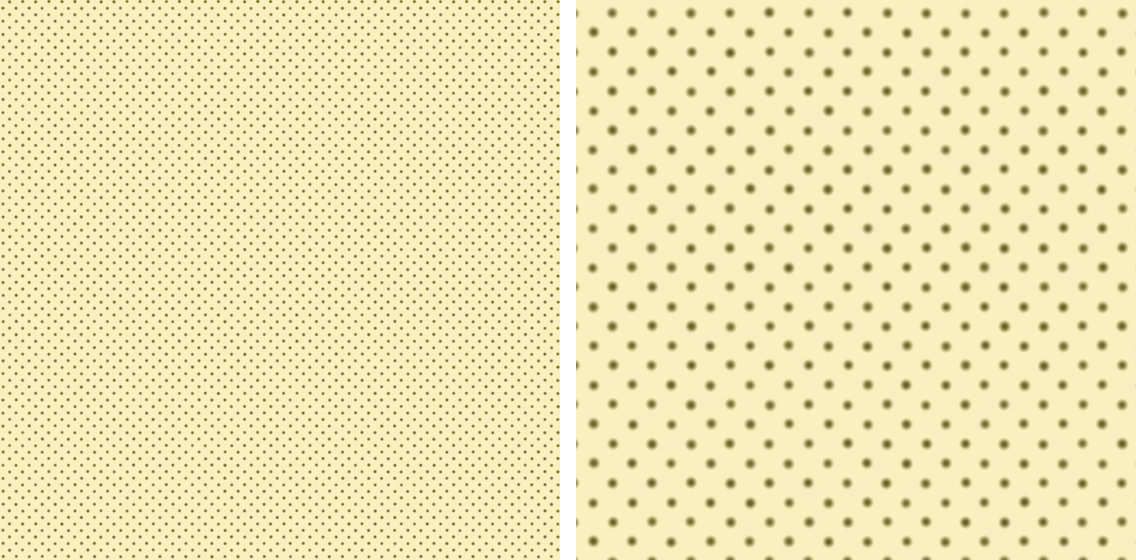
Left: the whole. Right: its middle third, enlarged.
This pattern is drawn by a Shadertoy shader. Its source:

```glsl
// Fine olive pin dots on cream, in a staggered (diagonal) grid.
// Each pixel finds its nearest grid point in coordinates turned by 45 degrees,
// then draws a soft disc whose size and tone vary slightly from dot to dot.
#define STEPS 85.78               // half-repeats across the canvas
#define OFFSET vec2(0.0055, 0.003) // first column and row, from the top left
#define DOT_RADIUS 0.205          // in half-repeats
#define DOT_SOFTNESS 0.17
#define DOT_JITTER 0.07
#define CREAM vec3(0.98, 0.94, 0.74)
#define PALE_CREAM vec3(0.98, 0.93, 0.76)
#define OLIVE vec3(0.44, 0.40, 0.17)
#define EDGE_GREEN vec3(0.38, 0.43, 0.06)

float hash(vec2 p) {
    p = fract(p * vec2(0.1031, 0.1137));
    p += dot(p, p.yx + 33.33);
    return fract((p.x + p.y) * p.x * 7.3);
}

vec2 hash2(vec2 p) {
    return vec2(hash(p), hash(p + 57.0));
}

// Distance to the nearest scattered point
float cellular(vec2 p) {
    vec2 cell = floor(p);
    float nearest = 2.0;
    for (int y = -1; y <= 1; y++)
        for (int x = -1; x <= 1; x++) {
            vec2 neighbor = cell + vec2(x, y);
            nearest = min(nearest, distance(p, neighbor + hash2(neighbor)));
        }
    return nearest;
}

void mainImage(out vec4 fragColor, in vec2 fragCoord) {
    vec2 uv = fragCoord / iResolution.xy;
    vec2 grid = (vec2(uv.x, 1.0 - uv.y) - OFFSET) * STEPS;
    float pixel = STEPS / min(iResolution.x, iResolution.y);

    // Nearest point whose column and row add up to an odd number
    vec2 id = floor(0.5 * vec2(grid.x + grid.y, grid.x - grid.y));
    id = floor(0.5 * vec2(grid.x + grid.y - 1.0, grid.x - grid.y - 1.0) + 0.5);
    vec2 center = vec2(id.x + id.y + 1.0, id.x - id.y);

    // Small irregularities of placing, size and tone
    vec2 shift = (hash2(center + 11.0) - 0.5) * DOT_JITTER;
    float tone = hash(center + 91.0);
    float radius = DOT_RADIUS * mix(0.94, 1.06, hash(center + 37.0));
    float soft = max(DOT_SOFTNESS, 0.75 * pixel);
    float d = length(grid - center - shift) - radius;
    float dotMask = 1.0 - smoothstep(-soft, soft, d);

    // Faint mottling of the ground
    vec3 color = mix(CREAM, PALE_CREAM, smoothstep(0.45, 0.8, cellular(grid * 0.9)));

    // Dots in the top row and last column are greener
    float edge = max(step(center.y, 0.5), step(STEPS - 1.5, center.x));
    vec3 ink = mix(OLIVE, EDGE_GREEN, edge) + 0.06 * (tone - 0.5);
    color = mix(color, ink, dotMask);

    fragColor = vec4(color, 1.0);
}
```
